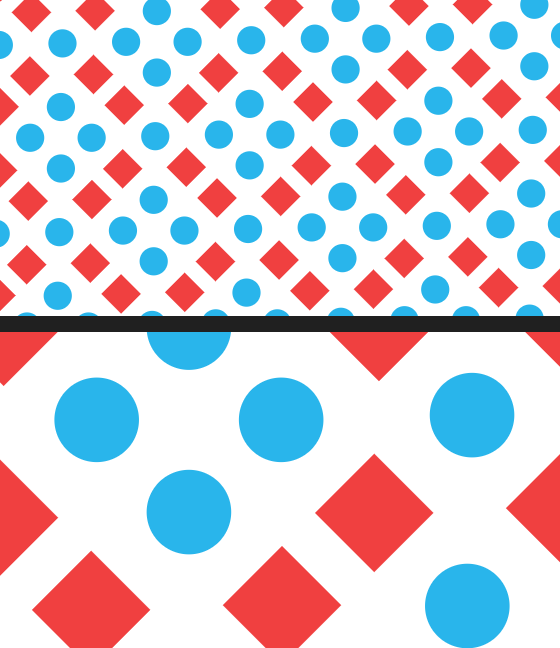
Top, the full canvas; bottom, a detail of the centre.
Write a Shadertoy shader that draws this pattern.

```glsl
// Diagonal lattice of blue dot clusters framed by red diamonds on white.
#define CELL vec2(0.4153, 0.4294)    // repeat size along the two diagonals
#define CENTER vec2(0.790, 0.574)    // middle of one dot cluster
#define CLUSTER_OFFSET 0.0688        // cluster shapes, distance from each axis
#define DOT_RADIUS 0.0446
#define DIAMOND_HALF_SIDE 0.0442
#define PAPER vec3(1.0)
#define RED vec3(0.94, 0.25, 0.25)
#define BLUE vec3(0.16, 0.71, 0.92)

float dotDistance(vec2 p) {
    return length(p) - DOT_RADIUS;
}

float squareDistance(vec2 p) {
    vec2 d = abs(p) - DIAMOND_HALF_SIDE;
    return length(max(d, 0.0)) + min(max(d.x, d.y), 0.0);
}

// Coverage of a shape, smoothed over one pixel.
float coverage(float dist, float pixel) {
    return clamp(0.5 - dist / pixel, 0.0, 1.0);
}

void mainImage(out vec4 fragColor, in vec2 fragCoord) {
    float pixel = 1.0 / iResolution.y;
    vec2 p = fragCoord * pixel - CENTER;

    // Turn to the diagonal axes, then repeat and mirror into a quarter cell.
    vec2 diagonal = vec2(p.x - p.y, p.x + p.y) * sqrt(0.5);
    vec2 corner = 0.5 * CELL;
    vec2 q = abs(mod(diagonal + corner, CELL) - corner);

    // Dots in the cluster and at the cell corners.
    float dots = min(dotDistance(q - CLUSTER_OFFSET), dotDistance(q - corner));

    // Diamonds in pairs along the cell edges.
    float diamonds = min(squareDistance(q - vec2(corner.x, CLUSTER_OFFSET)),
                         squareDistance(q - vec2(CLUSTER_OFFSET, corner.y)));

    vec3 color = mix(PAPER, RED, coverage(diamonds, pixel));
    color = mix(color, BLUE, coverage(dots, pixel));
    fragColor = vec4(color, 1.0);
}
```
